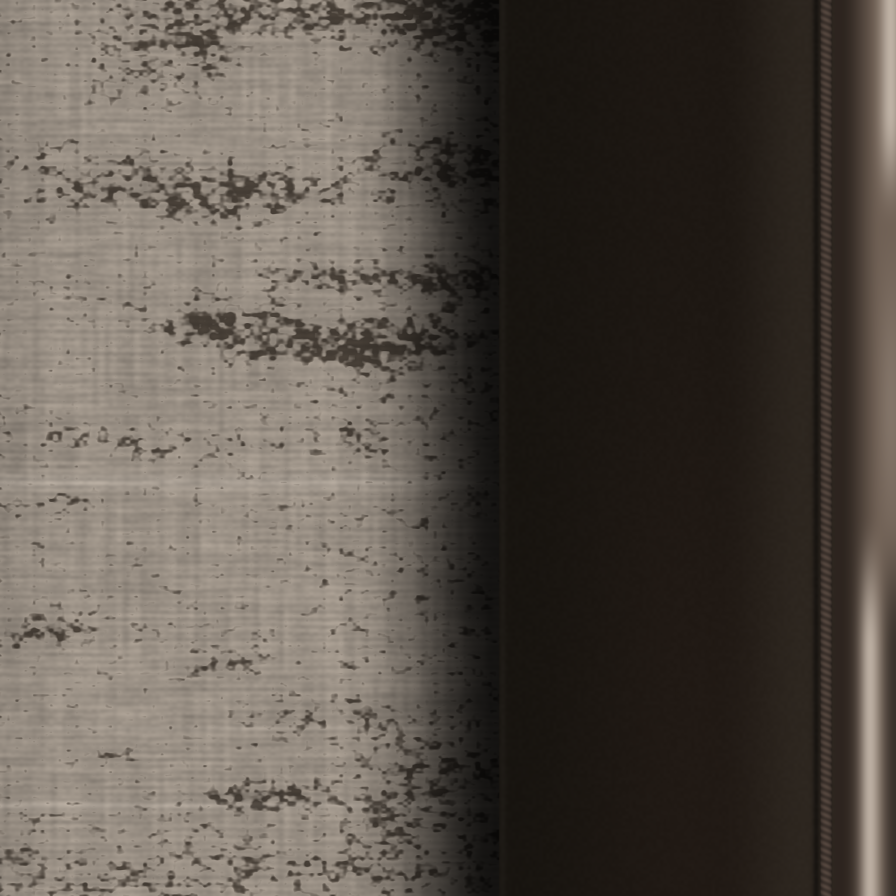
A WebGL 1 fragment shader for this texture:

```glsl
precision highp float;
// Worn woven cloth beside a dark smooth panel, a twisted cord and a metal rim.
// Stains are soft ellipses that raise the density of thresholded grain noise;
// the right side is built from vertical gradients and narrow highlights.

uniform vec2 u_resolution;

const float CLOTH_EDGE = 0.557;
const float CORD_X = 0.922;
const float CORD_HALF_WIDTH = 0.0065;
const float CORD_TWISTS = 125.0;
const float RIM_START = 0.931;
const float RIB_COUNT = 128.0;
const float BASE_WEAR = 0.10;
const vec3 CLOTH_LIGHT = vec3(0.625, 0.585, 0.54);
const vec3 CLOTH_DARK = vec3(0.225, 0.195, 0.165);
const vec3 PANEL_DARK = vec3(0.092, 0.078, 0.060);
const vec3 PANEL_WARM = vec3(0.128, 0.100, 0.080);
const vec3 PANEL_SIDE = vec3(0.185, 0.158, 0.130);
const vec3 CORD_COLOR = vec3(0.36, 0.30, 0.265);
const vec3 RIM_SHADOW = vec3(0.175, 0.142, 0.120);
const vec3 RIM_BODY = vec3(0.43, 0.37, 0.325);
const vec3 RIM_GLINT = vec3(0.76, 0.71, 0.66);

float hash(vec2 p) {
  vec3 q = fract(vec3(p.xyx) * 0.1031);
  q += dot(q, q.yzx + 33.33);
  return fract((q.x + q.y) * q.z);
}

float noise(vec2 p) {
  vec2 cell = floor(p);
  vec2 f = fract(p);
  f = f * f * (3.0 - 2.0 * f);
  float low = mix(hash(cell), hash(cell + vec2(1.0, 0.0)), f.x);
  float high = mix(hash(cell + vec2(0.0, 1.0)), hash(cell + 1.0), f.x);
  return mix(low, high, f.y);
}

float fbm(vec2 p) {
  float sum = 0.0;
  float gain = 0.5;
  for (int i = 0; i < 4; i++) {
    sum += gain * noise(p);
    p = p * 2.03 + 17.3;
    gain *= 0.5;
  }
  return sum;
}

float bump(float x, float center, float width) {
  float d = (x - center) / width;
  return exp(-d * d);
}

float stain(vec2 p, vec2 center, vec2 radius) {
  vec2 d = (p - center) / radius;
  return exp(-dot(d, d));
}

// Amount of dark wear at a place on the cloth
float wearDensity(vec2 p) {
  vec2 q = p + vec2(0.05, 0.018) * (vec2(fbm(p * 14.0), fbm(p * 14.0 + 40.0)) - 0.47);
  float d = 0.42 * stain(q, vec2(0.42, 0.985), vec2(0.25, 0.035));
  d += 0.28 * stain(q, vec2(0.20, 0.94), vec2(0.07, 0.05));
  d += 0.30 * stain(q, vec2(0.14, 0.795), vec2(0.15, 0.035));
  d += 0.28 * stain(q, vec2(0.30, 0.775), vec2(0.09, 0.025));
  d += 0.33 * stain(q, vec2(0.50, 0.810), vec2(0.09, 0.035));
  d += 0.30 * stain(q, vec2(0.43, 0.685), vec2(0.13, 0.018));
  d += 0.42 * stain(q, vec2(0.245, 0.638), vec2(0.05, 0.022));
  d += 0.46 * stain(q, vec2(0.38, 0.615), vec2(0.12, 0.030));
  d += 0.23 * stain(q, vec2(0.12, 0.505), vec2(0.16, 0.018));
  d += 0.30 * stain(q, vec2(0.41, 0.51), vec2(0.03, 0.022));
  d += 0.28 * stain(q, vec2(0.08, 0.435), vec2(0.06, 0.011));
  d += 0.36 * stain(q, vec2(0.055, 0.293), vec2(0.055, 0.020));
  d += 0.26 * stain(q, vec2(0.25, 0.256), vec2(0.04, 0.013));
  d += 0.28 * stain(q, vec2(0.38, 0.205), vec2(0.08, 0.015));
  d += 0.25 * stain(q, vec2(0.12, 0.163), vec2(0.03, 0.015));
  d += 0.36 * stain(q, vec2(0.29, 0.113), vec2(0.08, 0.017));
  d += 0.20 * stain(q, vec2(0.47, 0.13), vec2(0.10, 0.050));
  d += 0.22 * stain(q, vec2(0.25, 0.030), vec2(0.35, 0.040));
  d += 0.12 * smoothstep(0.30, 0.55, p.x);
  return BASE_WEAR + d + 0.30 * (fbm(p * vec2(9.0, 22.0)) - 0.47);
}

vec3 cloth(vec2 p) {
  float grain = 0.6 * noise(p * vec2(105.0, 165.0)) + 0.4 * noise(p * vec2(210.0, 290.0));
  float wear = smoothstep(0.0, 0.36, wearDensity(p) + grain - 0.79);
  vec3 color = mix(CLOTH_LIGHT, CLOTH_DARK, wear * 0.88);
  // Ribs, threads and long pale creases
  float threads = noise(p * vec2(150.0, 10.0)) + noise(p * vec2(14.0, 230.0)) - 1.0;
  float rib = sin(6.28318 * (p.y * RIB_COUNT + 0.4 * noise(p * 30.0)));
  color *= 0.97 + 0.10 * threads + 0.025 * rib + 0.13 * (grain - 0.5);
  float crease = bump(p.y, 0.462, 0.009) + bump(p.y, 0.101, 0.005) + 0.5 * bump(p.y, 0.187, 0.003);
  color += 0.055 * crease;
  // Shade falling toward the panel
  float shade = smoothstep(0.36, CLOTH_EDGE, p.x + 0.02 * (fbm(p * vec2(4.0, 18.0)) - 0.5));
  return color * mix(1.0, 0.13, pow(shade, 1.5)) * mix(0.93, 1.0, smoothstep(0.0, 0.08, p.x));
}

vec3 panel(vec2 p) {
  float warmth = smoothstep(0.56, 0.78, p.x) * (0.65 + 0.35 * smoothstep(0.75, 0.2, p.y));
  vec3 color = mix(PANEL_DARK, PANEL_WARM, warmth);
  color = mix(color, PANEL_SIDE, smoothstep(0.80, 0.90, p.x) * 0.85);
  color += 0.022 * bump(p.x, CLOTH_EDGE + 0.004, 0.004);
  color *= 1.0 - 0.45 * bump(p.x, 0.911, 0.004);
  return color + 0.010 * (noise(p * 260.0) - 0.5);
}

vec3 rim(vec2 p) {
  vec3 color = mix(RIM_SHADOW, RIM_BODY, smoothstep(0.938, 0.984, p.x));
  float low = smoothstep(0.43, 0.27, p.y);
  float top = smoothstep(0.74, 0.88, p.y);
  color *= 1.0 - 0.48 * low * smoothstep(0.975, 1.0, p.x);
  color = mix(color, RIM_GLINT, 0.92 * low * bump(p.x, 0.971, 0.011));
  color = mix(color, RIM_GLINT, 0.95 * top * bump(p.x, 0.994, 0.012));
  float middle = bump(p.y, 0.55, 0.14);
  return mix(color, RIM_GLINT, 0.25 * middle * bump(p.x, 0.995, 0.014));
}

vec3 cord(vec2 p, float across) {
  float twist = 0.5 + 0.5 * sin(6.28318 * (p.y * CORD_TWISTS + across * 0.35));
  float roundness = sqrt(max(0.0, 1.0 - across * across));
  return CORD_COLOR * (0.40 + 0.42 * roundness) * (0.78 + 0.34 * twist);
}

void main() {
  vec2 p = gl_FragCoord.xy / u_resolution;
  float soft = 1.0 / u_resolution.x;
  vec3 color = mix(cloth(p), panel(p), smoothstep(-soft, soft, p.x - CLOTH_EDGE));
  color = mix(color, rim(p), smoothstep(-0.003, 0.003, p.x - RIM_START));
  float across = (p.x - CORD_X) / CORD_HALF_WIDTH;
  float cover = 1.0 - smoothstep(-soft, soft, abs(p.x - CORD_X) - CORD_HALF_WIDTH);
  color = mix(color, cord(p, across), cover);
  gl_FragColor = vec4(color, 1.0);
}
```
